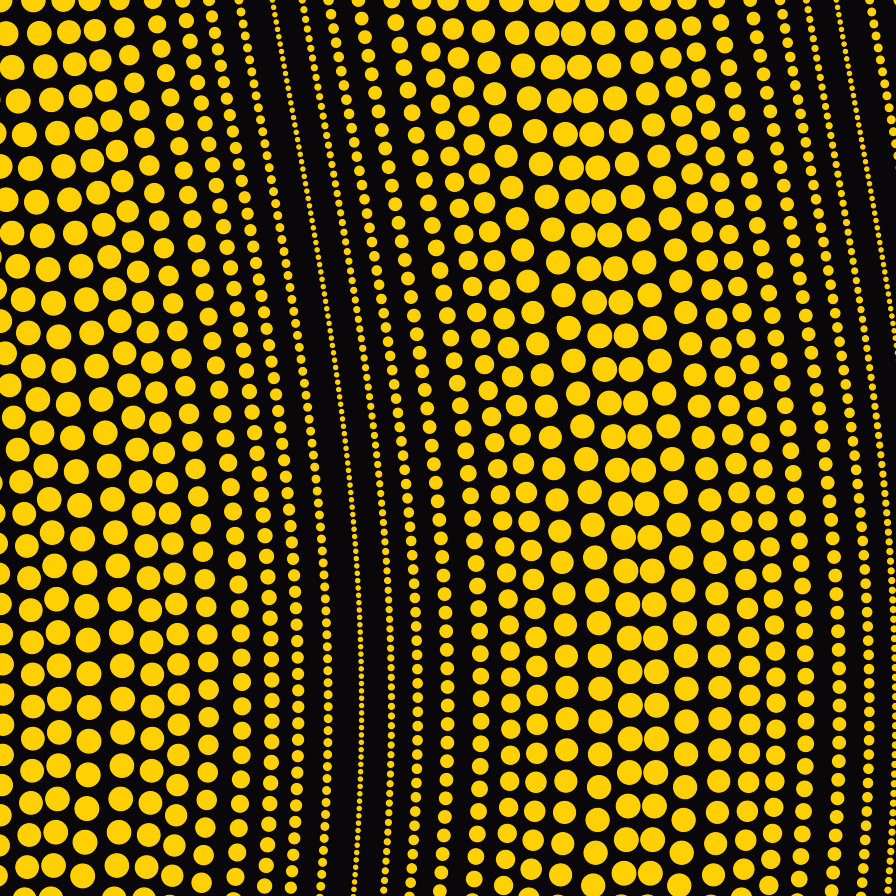
Give the GLSL for this pattern, as a Shadertoy shader.

```glsl
// Swaying columns of yellow dots on near-black. Each column has its own dot pitch,
// swelling and shrinking across the canvas as a rectified cosine; the dots scale
// with that pitch and are counted down from the top edge, so the rows sag.

const float PI = 3.14159265;
const float COLUMN_PITCH = 1.0 / 30.0;
const float DOT_RATIO = 0.37;          // radius relative to the dot pitch
const vec3 INK = vec3(0.035, 0.027, 0.035);
const vec3 YELLOW = vec3(1.0, 0.82, 0.02);

// Sideways drift shared by all columns at a given depth below the top edge.
float sway(float depth) {
    return 0.078 * sin(2.342 * (depth - 0.12)) - 0.0764;
}

// Resting position of a column, with slightly uneven gaps.
float columnX(float column) {
    return column * COLUMN_PITCH + 0.0028 * cos(0.5 * PI * (column - 0.5));
}

// Vertical distance between dots: widest at each swell, tight in the valleys.
float dotPitch(float column) {
    return 0.0069 + 0.0307 * abs(cos(PI * (column - 3.0) / 18.5));
}

// Signed distance to the nearest dot of one column; p.y is depth from the top.
float dotColumn(vec2 p, float column) {
    float pitch = dotPitch(column);
    float depth = round(p.y / pitch) * pitch;
    vec2 center = vec2(columnX(column) + sway(depth), depth);
    return length(p - center) - DOT_RATIO * pitch;
}

// Signed distance to the closest dot among neighbouring columns.
float dotField(vec2 p) {
    float nearest = round((p.x - sway(p.y)) / COLUMN_PITCH);
    float d = 1.0;
    for (float k = -1.0; k <= 1.0; k++) {
        d = min(d, dotColumn(p, nearest + k));
    }
    return d;
}

void mainImage(out vec4 fragColor, in vec2 fragCoord) {
    vec2 p = fragCoord / iResolution.y;
    p.y = 1.0 - p.y;

    // One-pixel soft edge.
    float edge = 0.6 / iResolution.y;
    float cover = 1.0 - smoothstep(-edge, edge, dotField(p));
    fragColor = vec4(mix(INK, YELLOW, cover), 1.0);
}
```
